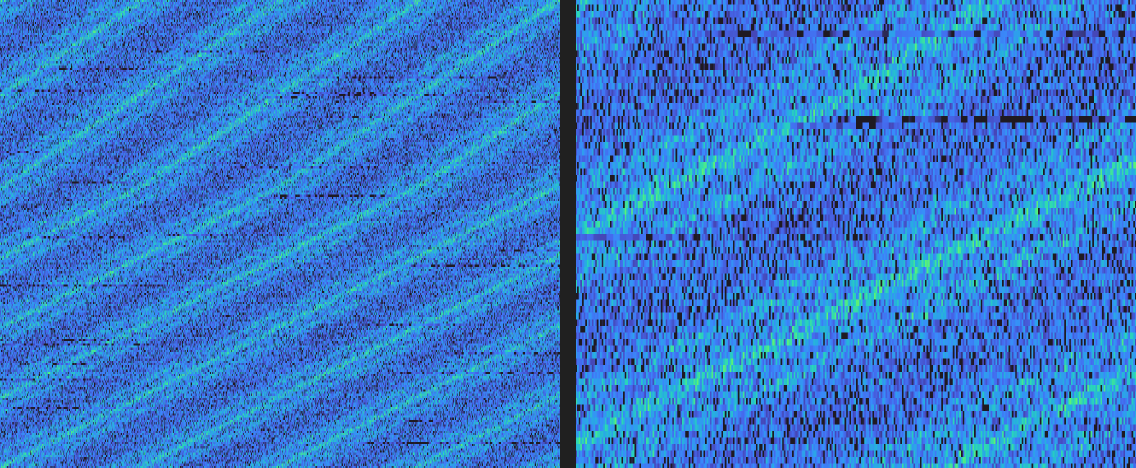
Left, the full canvas; right, a detail of the centre.
This pattern is drawn by a WebGL 2 fragment shader. Its source:

```glsl
#version 300 es
precision highp float;
precision highp int;
// A noisy heat map: slanted bright ridges with fainter side bands, bent once
// at a horizontal line. Each small cell takes a mean level from its ridge phase,
// adds skewed hash noise and looks the sum up in a dark-blue-green colour ramp.

uniform vec2 u_resolution;
out vec4 fragColor;

const vec2 CELLS = vec2(1024.0, 214.0); // columns and rows of the map
const float REPEATS = 4.04;             // ridges across the width
const float BEND_Y = 0.598;             // height where the ridges bend
const float RISE_ABOVE = 5.05;          // repeats per canvas height
const float RISE_BELOW = 6.69;
const float TROUGH_LEVEL = 1.72;        // levels are positions on RAMP
const float SWELL = 1.0;
const float CORE_GAIN = 1.4;
const float CORE_WIDTH = 0.045;         // widths in repeats
const float SIDE_GAIN = 0.8;
const float SIDE_OFFSET = 0.21;
const float SIDE_WIDTH = 0.045;
const float NOISE_GAIN = 1.1;
const float ROW_JITTER = 0.5;
const float FAULT_CHANCE = 0.11;        // share of rows with a dark streak
const float FAULT_DROP = 1.2;
const float FAULT_CELL = 4.0;           // columns per dash in a streak
const ivec2 SAMPLES = ivec2(4, 2);      // box filter per pixel
const float TAU = 6.2831853;

const vec3 RAMP[7] = vec3[7](
    vec3(0.12, 0.10, 0.13),   // near black
    vec3(0.27, 0.28, 0.72),   // indigo
    vec3(0.27, 0.41, 0.93),   // blue
    vec3(0.22, 0.55, 0.98),   // azure
    vec3(0.15, 0.68, 0.88),   // cyan
    vec3(0.16, 0.84, 0.72),   // teal
    vec3(0.36, 0.95, 0.46));  // green

// Integer hash of a cell and a stream number, giving 0 to 1.
float hash(vec2 cell, uint stream) {
    uvec2 c = uvec2(ivec2(cell) + 64);
    uint h = c.x * 1664525u + c.y * 2246822519u + stream * 3266489917u;
    h = (h ^ (h >> 16)) * 2146121005u;
    h = (h ^ (h >> 15)) * 2221713035u;
    h ^= h >> 16;
    return float(h >> 8) / 16777216.0;
}

// Zero-mean noise with a long low tail, like the log of a random power.
float logNoise(vec2 cell, uint stream) {
    float u = clamp(hash(cell, stream), 0.001, 0.999);
    return log(-log(u)) + 0.577;
}

float bump(float x, float width) {
    return exp(-x * x / (width * width));
}

// Mean level of the ridges at a canvas position.
float ridgeLevel(vec2 uv) {
    float rise = uv.y > BEND_Y ? RISE_ABOVE : RISE_BELOW;
    float phase = REPEATS * uv.x - rise * (uv.y - BEND_Y);
    float d = abs(fract(phase + 0.5) - 0.5);
    return TROUGH_LEVEL + SWELL * (0.5 + 0.5 * cos(TAU * d))
        + CORE_GAIN * bump(d, CORE_WIDTH)
        + SIDE_GAIN * bump(d - SIDE_OFFSET, SIDE_WIDTH);
}

// 1 inside the dark streak of a faulty row, 0 elsewhere.
float faultMask(float x, float row) {
    vec2 key = vec2(0.0, row);
    float faulty = step(hash(key, 11u), FAULT_CHANCE);
    float centre = hash(key, 12u);
    float halfSpan = mix(0.04, 0.3, pow(hash(key, 13u), 2.0));
    return faulty * (1.0 - smoothstep(0.7, 1.0, abs(x - centre) / halfSpan));
}

vec3 rampColour(float level) {
    float t = clamp(level, 0.0, 5.999);
    int i = int(t);
    float f = t - float(i);
    if (i == 0) f = smoothstep(0.4, 0.75, f);  // sharp cut to black
    return mix(RAMP[i], RAMP[i + 1], f);
}

vec3 mapColour(vec2 uv) {
    vec2 cell = floor(uv * CELLS);
    vec2 centre = (cell + 0.5) / CELLS;
    float fault = faultMask(centre.x, cell.y);
    vec2 dash = vec2(floor(cell.x / FAULT_CELL), cell.y);
    float noise = mix(logNoise(cell, 1u), logNoise(dash, 2u), fault);
    float rowShift = ROW_JITTER * (hash(vec2(0.0, cell.y), 3u) - 0.5);
    return rampColour(ridgeLevel(centre) + NOISE_GAIN * noise
        + rowShift - FAULT_DROP * fault);
}

void main() {
    // Average over the pixel so cell edges stay smooth at any size.
    vec2 corner = floor(gl_FragCoord.xy);
    vec3 sum = vec3(0.0);
    for (int j = 0; j < SAMPLES.y; j++) {
        for (int i = 0; i < SAMPLES.x; i++) {
            vec2 offset = (vec2(i, j) + 0.5) / vec2(SAMPLES);
            sum += mapColour((corner + offset) / u_resolution);
        }
    }
    fragColor = vec4(sum / float(SAMPLES.x * SAMPLES.y), 1.0);
}
```
